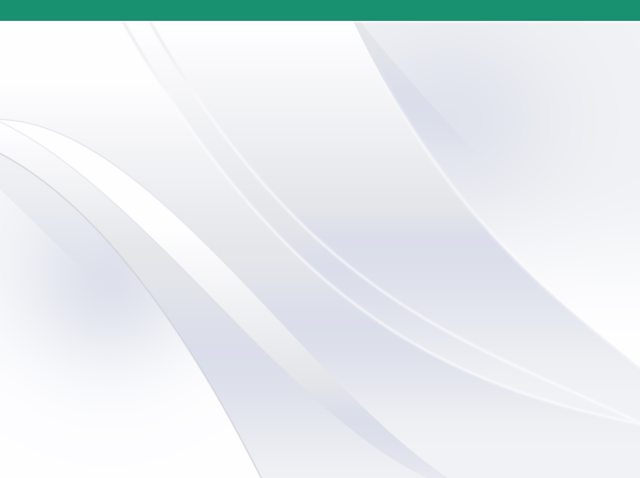
This background is drawn by a WebGL 2 fragment shader. Its source:

```glsl
#version 300 es
precision highp float;

uniform vec2 u_resolution;
out vec4 fragColor;

const float ASPECT = 1.3403;
const vec3 WHITE = vec3(0.995, 0.995, 1.0);
const vec3 GREY = vec3(0.898, 0.902, 0.918);
const vec3 BLUE = vec3(0.858, 0.872, 0.916);
const vec3 PALE = vec3(0.945, 0.949, 0.960);
const vec3 SHADE = vec3(0.80, 0.81, 0.83);
const vec3 TEAL = vec3(0.09, 0.57, 0.44);

// Cubic through four depths evenly spaced over span.x..span.y
float curveDepth(float x, vec2 span, vec4 k) {
    float s = min(3.0 * (x - span.x) / (span.y - span.x), 3.2);
    float a = s - 1.0, b = s - 2.0, c = s - 3.0;
    return dot(k, vec4(-a * b * c / 6.0, s * b * c / 2.0, -s * a * c / 2.0, s * a * b / 6.0));
}

// Approximate signed distance, positive below the curve
float curveDistance(vec2 p, vec2 span, vec4 k) {
    const float STEP = 0.002;
    float slope = (curveDepth(p.x + STEP, span, k) - curveDepth(p.x - STEP, span, k)) / (2.0 * STEP);
    return (p.y - curveDepth(p.x, span, k)) / length(vec2(slope, 1.0));
}

float cover(float d, float soft) {
    return smoothstep(-soft, soft, d);
}

float bell(float d, float width) {
    return exp(-d * d / (width * width));
}

// Vertical shading: white, grey, blue, then pale at the given depths
vec3 ramp(float y, vec4 stops) {
    vec3 c = mix(WHITE, GREY, clamp((y - stops.x) / (stops.y - stops.x), 0.0, 1.0));
    c = mix(c, BLUE, smoothstep(stops.y, stops.z, y));
    return mix(c, PALE, smoothstep(stops.z, stops.w, y));
}

// Lower left panel with a soft glow and a grey sliver
vec3 leftPanel(vec2 p, float soft) {
    vec3 c = mix(WHITE, PALE, 0.6 * (1.0 - smoothstep(0.45, 0.85, p.y)));
    c = mix(c, BLUE, 0.9 * bell(length(p - vec2(0.23, 0.58)), 0.18));
    float above = cover((0.396 + 0.97 * p.x - p.y) * 0.72, soft);
    vec3 sliver = mix(PALE, BLUE, smoothstep(0.28, 0.66, p.y));
    return mix(c, sliver, above * (1.0 - smoothstep(0.12, 0.27, p.x)));
}

// Upper right panel with the matching glow and sliver
vec3 rightPanel(vec2 p, float soft) {
    vec3 c = mix(PALE, WHITE, smoothstep(0.35, 0.72, p.y));
    c = mix(c, BLUE, 0.75 * bell(length((p - vec2(0.94, 0.25)) * vec2(0.85, 1.0)), 0.20));
    float x = p.x - 0.754;
    float below = cover((p.y - 0.045 - 1.22 * x + 0.4 * x * x) * 0.65, soft);
    vec3 sliver = mix(GREY, BLUE, smoothstep(0.05, 0.22, p.y));
    sliver = mix(sliver, PALE, smoothstep(0.28, 0.42, p.y));
    return mix(c, sliver, below * (1.0 - smoothstep(0.22, 0.36, p.y)));
}

void main() {
    vec2 uv = gl_FragCoord.xy / u_resolution;
    vec2 p = vec2(uv.x * ASPECT, 1.0 - uv.y);
    float soft = 0.75 / u_resolution.y;

    // Curve distances
    float panel = curveDistance(p, vec2(0.740, ASPECT), vec4(0.045, 0.380, 0.600, 0.768));
    float ribbonTop = curveDistance(p, vec2(0.314, ASPECT), vec4(0.045, 0.492, 0.726, 0.885));
    float ribbonLow = curveDistance(p, vec2(0.258, ASPECT), vec4(0.045, 0.529, 0.777, 0.887));
    float bandTop = curveDistance(p, vec2(0.0, 0.935), vec4(0.250, 0.401, 0.712, 0.998));
    float bandLow = curveDistance(p, vec2(0.0, 0.890), vec4(0.255, 0.478, 0.773, 0.998));
    float corner = curveDistance(p, vec2(0.0, 0.546), vec4(0.321, 0.459, 0.684, 0.998));

    // Broad sweep and thin ribbon
    vec3 col = ramp(p.y, vec4(0.06, 0.42, 0.50, 0.85));
    col = mix(col, ramp(p.y, vec4(0.06, 0.45, 0.56, 0.85)), cover(ribbonTop, soft));
    col = mix(col, ramp(p.y, vec4(0.17, 0.52, 0.68, 0.95)), cover(ribbonLow, soft));

    // Ribbon rims: faint grey at the top, bright further down
    float rims = max(bell(ribbonTop, 0.0035), bell(ribbonLow, 0.0035));
    vec3 rimColor = mix(GREY, WHITE, smoothstep(0.08, 0.24, p.y));
    col = mix(col, rimColor, 0.6 * rims);

    // Lower left bands and their edges
    col = mix(col, ramp(p.y, vec4(0.48, 0.78, 0.88, 1.10)), cover(bandTop, soft));
    col = mix(col, SHADE, 0.4 * bell(bandTop, 0.0016) * (1.0 - smoothstep(0.3, 0.7, p.y)));
    col = mix(col, ramp(p.y, vec4(0.27, 0.52, 0.74, 1.05)), cover(bandLow, soft));
    col = mix(col, SHADE, 0.35 * bell(bandLow, 0.0016) * (1.0 - smoothstep(0.5, 0.9, p.y)));
    col = mix(col, leftPanel(p, soft), cover(corner, soft));
    col = mix(col, SHADE, 0.7 * bell(corner, 0.0018));

    // Upper right panel and its bright rim
    col = mix(col, rightPanel(p, soft), cover(-panel, soft));
    col = mix(col, WHITE, 0.55 * bell(panel, 0.004) * smoothstep(0.08, 0.3, p.y));

    // Header bar with a darker lower edge
    vec3 bar = mix(TEAL, TEAL * 0.9, smoothstep(0.039, 0.043, p.y));
    col = mix(col, WHITE, 0.7 * bell(p.y - 0.046, 0.002));
    col = mix(col, bar, cover(0.0436 - p.y, soft));

    fragColor = vec4(col, 1.0);
}
```
